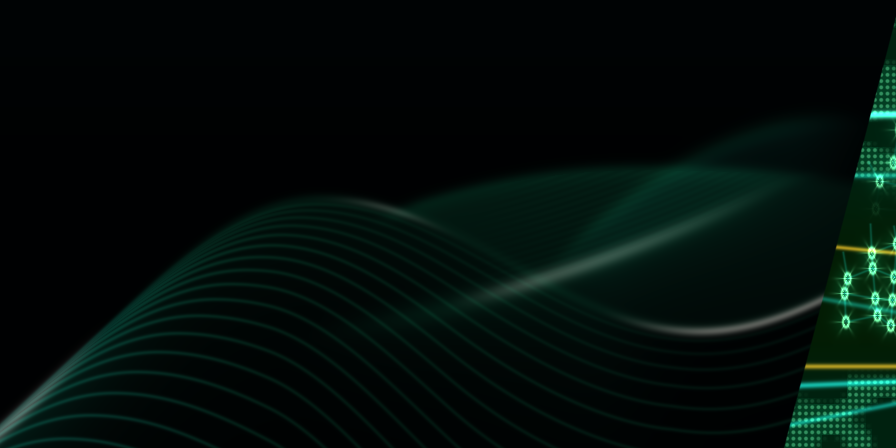
This background is drawn by a Shadertoy shader. Its source:

```glsl
// Dark backdrop of translucent green wave sheets with fine contour lines,
// cut on the right by a slanted panel of light beams, dot maps and linked nodes.
// Curves are height functions; panel details come from hashed grids.

const vec3 NIGHT = vec3(0.0, 0.012, 0.016);
const vec3 GREEN = vec3(0.03, 0.27, 0.18);
const vec3 TEAL = vec3(0.04, 0.34, 0.29);
const vec3 ROSE_GREY = vec3(0.36, 0.31, 0.31);
const vec3 MINT = vec3(0.54, 0.95, 0.70);
const vec3 CYAN = vec3(0.08, 0.60, 0.60);
const vec3 AMBER = vec3(0.68, 0.48, 0.10);
const float NODE_CELL = 0.052;

float hash(vec2 p) {
    p = fract(p * vec2(0.1031, 0.1137));
    p += dot(p, p.yx + 33.33);
    return fract((p.x + p.y) * p.x * 97.0);
}

float noise(vec2 p) {
    vec2 i = floor(p), f = fract(p);
    f = f * f * (3.0 - 2.0 * f);
    return mix(mix(hash(i), hash(i + vec2(1, 0)), f.x),
               mix(hash(i + vec2(0, 1)), hash(i + vec2(1, 1)), f.x), f.y);
}

float glow(float d, float width) { return exp(-d * d / (width * width)); }

// Window that rises over a..b and falls over c..d
float window(float x, float a, float b, float c, float d) {
    return smoothstep(a, b, x) * (1.0 - smoothstep(c, d, x));
}

// Wave profiles
float crest(float x) {
    float left = max(0.72 - x, 0.0);
    return 0.409 + 0.146 * cos(3.74 * (x - 0.72)) - 0.46 * left * left;
}
float upper(float x) {
    float l = min(x - 1.43, 0.0), r = max(x - 1.43, 0.0);
    return 0.62 - 0.32 * l * l - 0.1 * r * r;
}
float diagonal(float x) {
    float d = x - 1.22;
    return 0.38 + 0.31 * d + 0.17 * d * d;
}
float rising(float x) { return 0.74 - 0.72 * (1.91 - x) * (1.91 - x); }

// Crest moved down its left flank, dropping faster past the summit
float contour(float x, float s) {
    float shift = s * (1.0 - smoothstep(1.0, 1.6, x));
    float fall = 0.93 + 1.1 * smoothstep(0.6, 1.5, x) + 0.6 * max(x - 1.5, 0.0);
    return crest(x + shift) - s * fall;
}

// Soft veil hanging below a curve; depth is measured downward
float veil(float depth, float reach) {
    return smoothstep(-0.018, 0.03, depth) * exp(-max(depth, 0.0) / reach);
}

// Brightest of the contour lines, spaced wider with each step
float contourLines(vec2 p, float px) {
    float lines = 0.0;
    for (int k = 1; k < 27; k++) {
        float n = float(k), s = 0.010 * n + 0.0014 * n * n;
        float y = contour(p.x, s);
        float slope = (contour(p.x + 0.004, s) - y) / 0.004;
        float dist = (p.y - y) / sqrt(1.0 + slope * slope);
        lines = max(lines, min(0.4 + 0.1 * n, 1.0) * glow(dist, 0.0035 + px * 0.5));
    }
    return lines;
}

vec3 waves(vec2 p, float px) {
    float c = crest(p.x) - p.y, u = upper(p.x) - p.y;
    float d = diagonal(p.x) - p.y, r = rising(p.x) - p.y;
    float aboveCrest = smoothstep(-0.01, 0.02, -c);
    float right = smoothstep(0.82, 0.95, p.x);
    vec3 col = NIGHT * (0.4 + 0.6 * smoothstep(0.6, 1.0, p.y));

    // Translucent sheets
    col += GREEN * 0.20 * veil(c, 0.20) * (1.0 - smoothstep(1.1, 1.6, p.x));
    col += GREEN * 0.36 * veil(u, 0.45) * right * aboveCrest * mix(1.0, 0.55, smoothstep(-0.01, 0.03, d));
    col += TEAL * 0.20 * veil(r, 0.15) * window(p.x, 1.2, 1.4, 1.75, 2.0);
    col += GREEN * 0.18 * veil(d, 0.07) * window(p.x, 0.6, 1.0, 1.6, 1.9);

    // Fine threads inside the right sheet
    float thread = 0.5 + 0.5 * sin(d * 420.0);
    col += GREEN * 0.05 * thread * window(p.x, 1.0, 1.25, 1.6, 1.8) * step(0.0, u) * step(d, 0.0);

    // Contour lines
    float strength = mix(0.42, 0.27, smoothstep(0.2, 1.0, p.x));
    col += mix(TEAL, GREEN, smoothstep(0.1, 0.7, p.x)) * strength * contourLines(p, px);

    // Luminous folds
    float crestTint = window(p.x, 1.32, 1.62, 1.9, 2.0);
    col += GREEN * 0.22 * glow(c, 0.014) * smoothstep(0.2, 0.6, p.x);
    col += ROSE_GREY * (0.95 * crestTint * glow(c - 0.003, 0.010) + 0.4 * glow(p.x - 0.87, 0.09) * glow(c, 0.009));
    col += ROSE_GREY * 0.85 * glow(c - 0.005, 0.020) * (1.0 - smoothstep(0.02, 0.26, p.x));
    col += TEAL * 0.22 * veil(c, 0.10) * (1.0 - smoothstep(0.1, 0.5, p.x));
    col += GREEN * 0.28 * glow(u, 0.018) * right * (1.0 - smoothstep(1.6, 1.9, p.x));
    col += GREEN * 0.20 * glow(r, 0.024) * window(p.x, 1.2, 1.35, 1.7, 1.95);
    float fold = window(p.x, 0.98, 1.22, 1.28, 1.8);
    col += ROSE_GREY * 0.58 * fold * glow(d, 0.018);
    col += GREEN * 0.20 * glow(d, 0.03) * window(p.x, 0.65, 1.05, 1.5, 1.8);
    return col;
}

float segment(vec2 p, vec2 a, vec2 b) {
    vec2 pa = p - a, ba = b - a;
    return length(pa - ba * clamp(dot(pa, ba) / dot(ba, ba), 0.0, 1.0));
}

vec2 nodeCentre(vec2 cell) {
    return (cell + 0.5 + 0.6 * (vec2(hash(cell), hash(cell + 41.0)) - 0.5)) * NODE_CELL;
}

// Glowing upright ovals with rays, linked to their neighbours
vec3 network(vec2 p, float px) {
    vec3 col = vec3(0.0);
    vec2 home = floor(p / NODE_CELL);
    for (int j = -1; j <= 1; j++) for (int i = -1; i <= 1; i++) {
        vec2 cell = home + vec2(i, j), centre = nodeCentre(cell), q = p - centre;
        float weight = max(window(centre.y, 0.25, 0.27, 0.46, 0.48),
                           0.75 * window(centre.y, 0.53, 0.55, 0.76, 0.80));
        weight *= step(1.79 + 0.26 * centre.y, centre.x);
        float ring = abs(length(q * vec2(1.7, 1.0)) - 0.011);
        float rays = pow(abs(cos(3.0 * atan(q.y, q.x))), 16.0) * glow(length(q), 0.021);
        float link = min(segment(p, centre, nodeCentre(cell + vec2(1, 0))),
                         segment(p, centre, nodeCentre(cell + vec2(0, 1))));
        col += weight * (MINT * (0.85 * glow(ring, 0.004 + px * 0.3) + 0.45 * rays)
             + CYAN * 0.3 * glow(link, 0.002 + px * 0.3) + GREEN * 0.4 * glow(length(q), 0.026));
    }
    return col;
}

float beam(vec2 p, float y, float slope, float width) {
    return glow(p.y - y - slope * (p.x - 1.88), width);
}

vec3 panel(vec2 p, float px) {
    vec3 col = mix(vec3(0.0, 0.13, 0.06), vec3(0.01, 0.11, 0.015), window(p.y, 0.1, 0.25, 0.4, 0.65));

    // Dotted land masses
    vec2 grid = p / 0.014;
    float dotMask = 1.0 - smoothstep(0.15, 0.45, length(fract(grid) - 0.5));
    float land = smoothstep(0.38, 0.6, noise(floor(grid) * 0.22));
    float zone = max(1.0 - smoothstep(0.13, 0.18, p.y), smoothstep(0.55, 0.65, p.y));
    col += (MINT * 0.34 * dotMask + GREEN * 0.4) * land * zone;

    // Light beams
    col += CYAN * (beam(p, 0.143, 0.04, 0.007) + 0.7 * beam(p, 0.075, 0.2, 0.006));
    col += CYAN * (0.5 * beam(p, 0.325, -0.18, 0.006) + 0.6 * beam(p, 0.608, 0.0, 0.007));
    col += (CYAN + MINT * 0.5) * beam(p, 0.742, 0.02, 0.008);
    col += AMBER * (beam(p, 0.182, 0.0, 0.006) + beam(p, 0.447, -0.10, 0.005));
    return col + network(p, px);
}

void mainImage(out vec4 fragColor, in vec2 fragCoord) {
    float px = 1.0 / iResolution.y;
    vec2 p = fragCoord / iResolution.xy * vec2(2.0, 1.0);
    float edge = p.x - 1.75 - 0.26 * p.y;
    vec3 col = mix(waves(p, px), panel(p, px), smoothstep(-px, px, edge));
    fragColor = vec4(clamp(col, 0.0, 1.0), 1.0);
}
```
